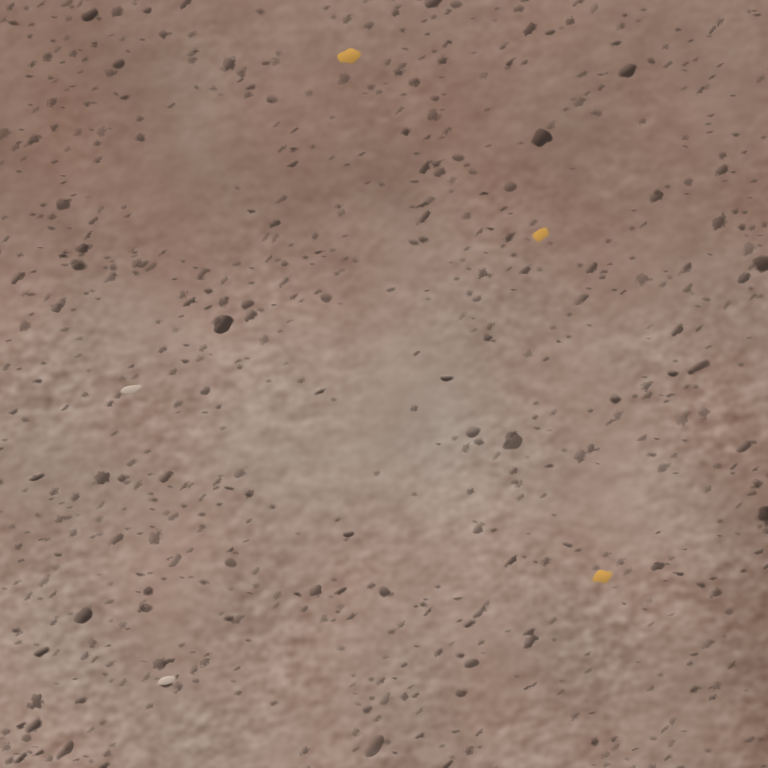
Reproduce this texture procedurally as a three.js fragment shader.

```glsl
// Dry brown earth with a pale worn patch, scattered pebbles and a few fallen leaves.
#define SOIL_DARK vec3(0.43, 0.33, 0.28)
#define SOIL_LIGHT vec3(0.68, 0.60, 0.55)
#define PEBBLE_SHADE vec3(0.23, 0.19, 0.17)
#define LEAF_COLOR vec3(0.82, 0.62, 0.30)
#define CHIP_COLOR vec3(0.80, 0.73, 0.67)
#define BASE_TONE 0.72
#define MOTTLE 0.29
#define RELIEF 0.22
#define SPECKLE 0.24
#define GRAIN_TILT 0.24
#define EDGE_SOFTNESS 0.0029
#define LEAF_COUNT 5

varying vec2 vUv;

vec2 hash2(vec2 p) {
  vec3 q = fract(p.xyx * vec3(0.1031, 0.1030, 0.0973));
  q += dot(q, q.yzx + 33.33);
  return fract((q.xx + q.yz) * q.zy);
}

mat2 rotation(float a) {
  float c = cos(a), s = sin(a);
  return mat2(c, -s, s, c);
}

float cornerSlope(vec2 cell, vec2 toPoint) {
  float a = 6.2832 * hash2(cell + 57.0).x;
  return dot(vec2(cos(a), sin(a)), toPoint);
}

// Gradient noise, roughly -0.7 to 0.7
float noise(vec2 p) {
  vec2 i = floor(p), f = fract(p);
  vec2 w = f * f * f * (f * (f * 6.0 - 15.0) + 10.0);
  vec2 e = vec2(1.0, 0.0);
  float low = mix(cornerSlope(i, f), cornerSlope(i + e, f - e), w.x);
  float high = mix(cornerSlope(i + e.yx, f - e.yx), cornerSlope(i + 1.0, f - 1.0), w.x);
  return mix(low, high, w.y);
}

float fbm(vec2 p) {
  float sum = 0.0, amp = 0.6;
  for (int i = 0; i < 4; i++) {
    sum += amp * noise(p);
    p = rotation(0.6) * p * 2.03 + 17.3;
    amp *= 0.55;
  }
  return sum;
}

// Pale worn area near the middle
float wornPatch(vec2 p) {
  vec2 d = (p - vec2(0.51, 0.49)) / vec2(0.19, 0.18);
  return exp(-dot(d, d));
}

// Clod height, stretched along the grain of the ground
float clods(vec2 p) {
  vec2 q = rotation(GRAIN_TILT) * p * vec2(1.0, 1.35);
  return noise(q * 33.0) + 0.55 * noise(q * 71.0 + 9.0);
}

// One grid of pebbles and clods, lit from above, gathered in clumps
vec3 addPebbles(vec3 ground, vec2 p, float cells, float density, float size, float strength) {
  vec2 home = floor(p * cells);
  float soft = EDGE_SOFTNESS * cells;
  float wobble = 1.0 + 0.6 * noise(p * cells * 2.7 + 5.0) + 0.5 * noise(p * cells * 5.0);
  for (int y = -1; y <= 1; y++) {
    for (int x = -1; x <= 1; x++) {
      vec2 cell = home + vec2(float(x), float(y));
      vec2 place = hash2(cell + cells), kind = hash2(cell + cells * 2.0 + 31.0);
      vec2 center = (cell + place) / cells;
      float clump = 1.0 + 2.2 * noise(center * 5.5 + 3.0) + 2.0 * noise(center * 13.0);
      float chance = density * clump * (1.0 - 0.85 * wornPatch(center));
      float present = step(hash2(cell + 83.0).x, chance);
      vec2 q = rotation(GRAIN_TILT + 1.1 * (kind.x - 0.5)) * (p * cells - cell - place);
      q.y *= 1.25 + 0.7 * kind.y;
      float radius = size * (0.6 + 0.7 * kind.x * kind.x);
      float cover = present * smoothstep(soft, -soft, length(q) - radius * wobble);
      float lit = smoothstep(-0.5, 1.0, (q.y - 0.3 * q.x) / radius);
      vec3 stone = mix(PEBBLE_SHADE, ground * 1.12, lit * (0.3 + 0.7 * kind.y));
      ground = mix(ground, stone, cover * strength * (0.45 + 0.55 * place.x));
    }
  }
  return ground;
}

// Leaves and pale chips strewn along a loose spiral
vec3 addLeaves(vec3 ground, vec2 p) {
  for (int i = 0; i < LEAF_COUNT; i++) {
    float id = float(i), turn = 0.76 + 2.4 * id;
    vec2 center = 0.5 + (0.28 + 0.05 * id) * vec2(cos(turn), sin(turn));
    vec2 kind = hash2(vec2(id + 5.0, 91.0));
    vec2 q = rotation(0.9 * kind.x) * (p - center);
    float chip = step(0.5, mod(id, 3.0)) * step(mod(id, 3.0), 1.5);
    q.y *= 1.5 + 1.2 * chip;
    float radius = 0.010 + 0.004 * kind.y + 0.008 * noise(p * 75.0);
    float cover = smoothstep(EDGE_SOFTNESS, -EDGE_SOFTNESS, length(q) - radius);
    vec3 tint = mix(LEAF_COLOR, CHIP_COLOR, chip) * (0.94 + 9.0 * q.y);
    ground = mix(ground, tint, cover * 0.9);
  }
  return ground;
}

void main() {
  vec2 p = vUv;
  float worn = wornPatch(p + 0.05 * vec2(noise(p * 8.0), noise(p * 8.0 + 40.0)));
  float upper = smoothstep(0.45, 0.8, p.y + 0.15 * noise(p * 4.0 + 60.0));
  float darkEdge = smoothstep(0.84, 1.04, p.x) * (1.0 - smoothstep(0.25, 0.6, p.y));

  // Broad tone, mottling, speckle and embossed clods
  float tone = BASE_TONE + 0.13 * worn - 0.23 * upper - 0.42 * darkEdge;
  tone += MOTTLE * fbm(p * 4.5) + 0.6 * MOTTLE * fbm(p * vec2(14.0, 19.0) + 8.0);
  float rough = mix(1.0, 0.45, max(upper, 0.8 * worn)) * (1.0 + noise(p * 7.0 + 70.0));
  vec2 grain = rotation(GRAIN_TILT) * p;
  tone += SPECKLE * rough * (noise(grain * vec2(38.0, 54.0)) + 0.6 * noise(p * 88.0 + 4.0));
  tone += RELIEF * rough * (clods(p) - clods(p + vec2(-0.002, 0.007)));
  vec3 color = mix(SOIL_DARK, SOIL_LIGHT, tone);

  // Redder earth away from the worn patch
  float redness = 0.3 + 0.5 * upper - 0.7 * worn + 1.1 * noise(p * 6.0 + 21.0);
  color += redness * vec3(0.012, -0.006, -0.009);

  color = addPebbles(color, p, 70.0, 0.15, 0.36, 0.55);
  color = addPebbles(color, p, 36.0, 0.16, 0.29, 0.75);
  color = addPebbles(color, p, 17.0, 0.11, 0.20, 0.95);
  gl_FragColor = vec4(addLeaves(color, p), 1.0);
}
```
